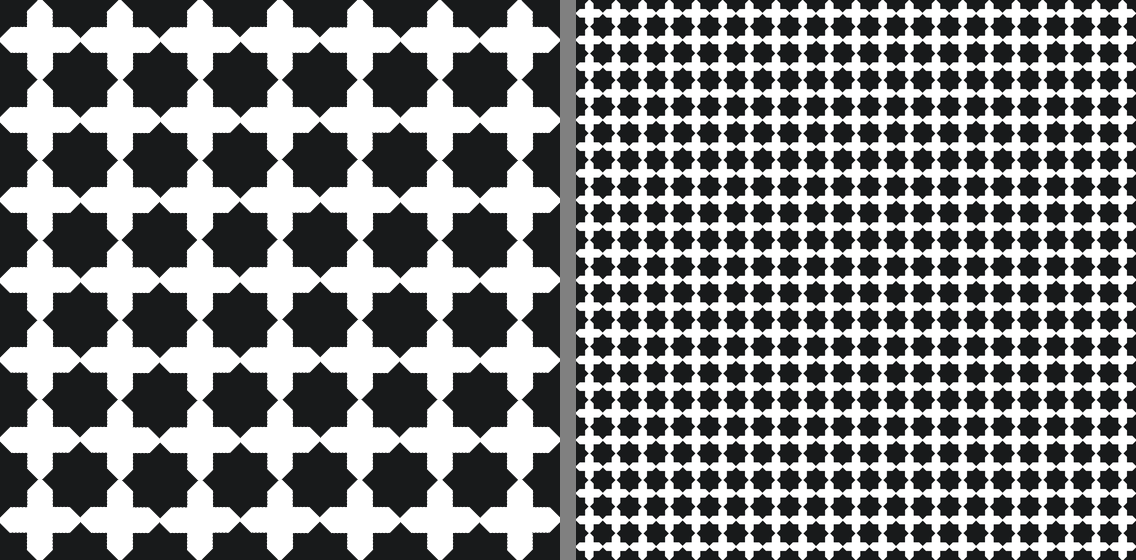
Left, the tile; right, the same tile 3 across and 3 down.
A three.js fragment shader for this pattern:

```glsl
// Seamless grid of dark eight-pointed stars, leaving white pointed crosses between them.
#define REPEATS 7.0
#define SQUARE_HALF 0.339
#define DIAMOND_TIP 0.474
#define EDGE_SOFT 0.0075
#define TIP_JITTER 0.008
#define SIDE_JITTER 0.003
#define TOOTH_COUNT 24.0
#define TOOTH_DEPTH 0.0025
#define INK vec3(0.094, 0.102, 0.106)
#define GROUND vec3(1.0)

varying vec2 vUv;

vec2 hash22(vec2 p) {
  vec3 q = fract(p.xyx * vec3(0.1031, 0.1030, 0.0973));
  q += dot(q, q.yzx + 33.33);
  return fract((q.xx + q.yz) * q.zy);
}

// Signed random offset in -1..1 for one star
vec2 jitter(vec2 id, float seed) {
  return 2.0 * hash22(id + seed) - 1.0;
}

float squareDistance(vec2 p, float halfSize) {
  vec2 d = abs(p) - halfSize;
  return length(max(d, 0.0)) + min(max(d.x, d.y), 0.0);
}

float diamondDistance(vec2 p, float tip) {
  return (abs(p.x) + abs(p.y) - tip) * 0.7071;
}

// Fine serration along the straight sides, facing the nearer axis
float serration(vec2 p) {
  float along = abs(p.x) > abs(p.y) ? p.y : p.x;
  return TOOTH_DEPTH * sin(6.2832 * TOOTH_COUNT * along);
}

float starDistance(vec2 p, vec2 id) {
  float sides = squareDistance(p - SIDE_JITTER * jitter(id, 11.0), SQUARE_HALF);
  float points = diamondDistance(p - TIP_JITTER * jitter(id, 47.0), DIAMOND_TIP);
  return min(sides + serration(p), points);
}

void main() {
  // Stars are centred on the grid corners; ids wrap at the canvas edges
  vec2 grid = vUv * REPEATS;
  vec2 cell = floor(grid + 0.5);
  vec2 id = mod(cell, REPEATS);

  float d = starDistance(grid - cell, id);
  float ground = smoothstep(-EDGE_SOFT, EDGE_SOFT, d);
  gl_FragColor = vec4(mix(INK, GROUND, ground), 1.0);
}
```
